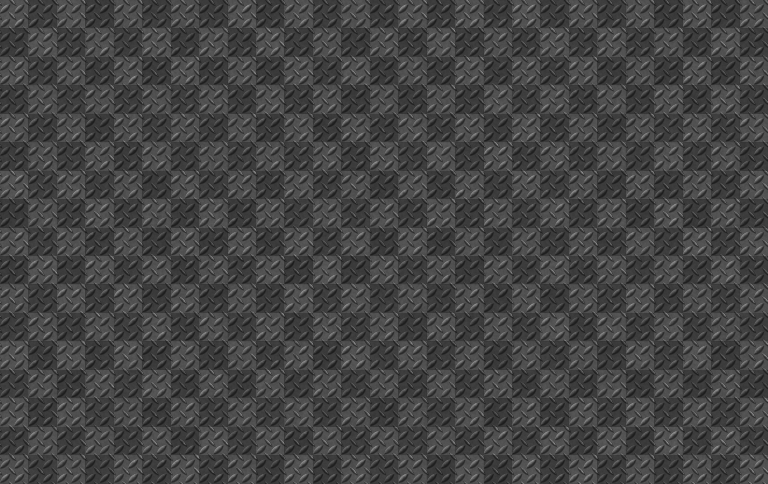
This texture is drawn by a Shadertoy shader. Its source:

```glsl
float hash(vec2 p) {
    p = fract(p * vec2(0.1031, 0.1173));
    p += dot(p, p.yx + 33.33);
    return fract((p.x + p.y) * p.x * 17.0);
}

vec2 gradientAt(vec2 cell) {
    float angle = 6.2832 * hash(cell + 71.0);
    return vec2(cos(angle), sin(angle));
}

// Gradient noise, roughly -0.7 to 0.7
float gradientNoise(vec2 p) {
    vec2 i = floor(p), f = p - i;
    vec2 u = f * f * f * (f * (f * 6.0 - 15.0) + 10.0);
    vec2 e = vec2(0.0, 1.0);
    float bottom = mix(dot(gradientAt(i), f), dot(gradientAt(i + e.yx), f - e.yx), u.x);
    float top = mix(dot(gradientAt(i + e.xy), f - e.xy), dot(gradientAt(i + 1.0), f - 1.0), u.x);
    return mix(bottom, top, u.y);
}

// Signed distance to a pointed lens lying along x
float lens(vec2 p, float halfLength, float halfWidth) {
    float offset = (halfLength * halfLength - halfWidth * halfWidth) / (2.0 * halfWidth);
    return length(vec2(p.x, abs(p.y) + offset)) - offset - halfWidth;
}

void mainImage(out vec4 fragColor, in vec2 fragCoord) {
    // 27 square tiles across, aligned to the top left corner
    vec2 p = (fragCoord - vec2(0.0, iResolution.y)) / iResolution.x * 27.0;
    float pixel = 27.0 / iResolution.x;
    vec2 tile = floor(p);
    vec2 local = p - tile;

    // Checkered steel with a little variation per tile
    float isLight = mod(tile.x + tile.y, 2.0);
    float base = mix(0.236, 0.316, isLight) + 0.016 * (hash(tile + 40.0) - 0.5);
    float grain = gradientNoise(p * 9.0) + 0.6 * gradientNoise(p * 19.0 + 5.0);
    float shade = base * (1.0 + 0.1 * grain + 0.08 * gradientNoise(p * 1.7));

    // Two interleaved lattices of lugs: thin falling ones, then broad rising ones
    for (int i = 0; i < 2; i++) {
        float rising = float(i);
        vec2 plate = (p + vec2(0.08, 0.04)) * 2.0 + 0.5 * (1.0 - rising);
        vec2 lugId = floor(plate);
        vec2 d = (plate - lugId) * 0.5 - 0.25;
        vec2 along = mix(vec2(0.7071, -0.7071), vec2(0.7431, 0.6691), rising);
        vec2 across = vec2(-along.y, along.x);
        vec2 q = vec2(dot(d, along), dot(d, across));
        float halfLength = mix(0.175, 0.215, rising);
        float halfWidth = mix(0.04, 0.067, rising);
        float wear = hash(lugId + 90.0 + 37.0 * rising);

        // Cast shadow to the lower right
        vec2 s = d - vec2(0.02, -0.034);
        float shadow = lens(vec2(dot(s, along), dot(s, across)), halfLength, halfWidth + 0.005);
        shade *= 1.0 - 0.48 * (1.0 - smoothstep(-0.02, 0.02 + pixel * 0.5, shadow));

        // Rounded lug, bright on its upper flank
        float lug = lens(q, halfLength, halfWidth);
        float slope = smoothstep(-halfWidth, halfWidth, q.y + 0.02 * grain);
        float face = base * mix(0.6, 1.5 + 0.25 * wear, slope);
        face += 0.06 * wear * (1.0 - smoothstep(0.0, 0.08, length(q - vec2(halfLength * 0.45, 0.01))));
        shade = mix(shade, face, 1.0 - smoothstep(-0.5 * pixel, 0.5 * pixel, lug));
    }

    // Faint seams between tiles
    vec2 edge = min(local, 1.0 - local);
    float seam = 1.0 - smoothstep(0.0, pixel * 0.7, min(edge.x, edge.y));
    shade *= 1.0 - 0.06 * seam;

    fragColor = vec4(vec3(clamp(shade, 0.0, 1.0)), 1.0);
}
```
